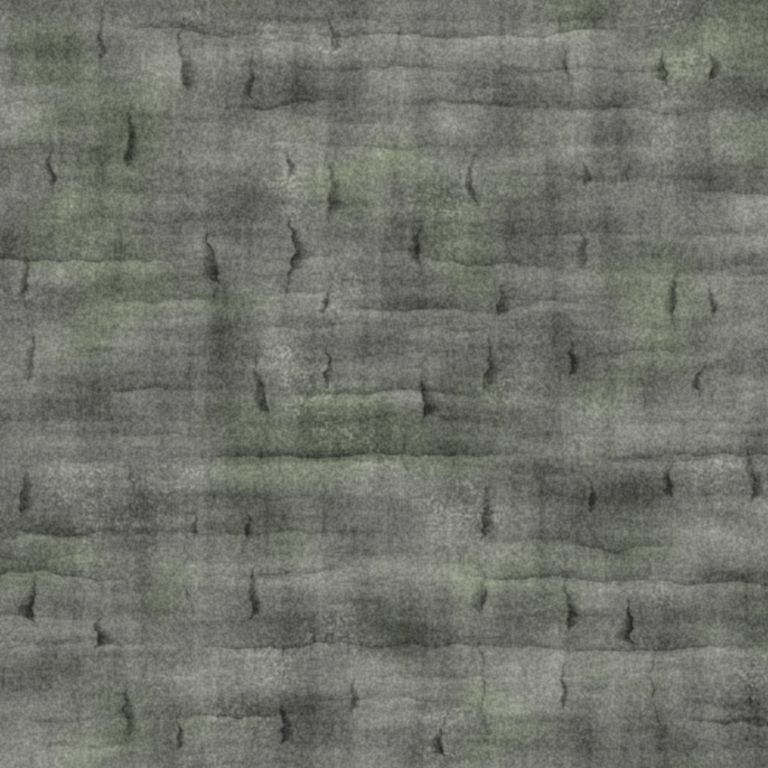
A three.js fragment shader for this texture:

```glsl
varying vec2 vUv;

const float BASE_TONE = 0.448;
const vec3 STONE_TINT = vec3(1.008, 1.008, 0.972);
const vec3 MOSS_TINT = vec3(0.975, 1.012, 0.915);

const vec2 BAND_SCALE = vec2(2.4, 12.0);
const vec2 PATCH_SCALE = vec2(8.0, 9.0);
const vec2 PILLAR_SCALE = vec2(17.0, 4.0);
const float BAND_CONTRAST = 0.12;
const float PATCH_CONTRAST = 0.11;
const float PILLAR_CONTRAST = 0.055;
const float STREAK_CONTRAST = 0.05;
const float GRAIN_CONTRAST = 0.085;
const float LICHEN_GAIN = 0.10;

const float MAIN_SEAM_ROWS = 11.0;
const float FINE_SEAM_ROWS = 27.0;
const float SEAM_DARK = 0.12;
const float SEAM_SHADE = 0.085;

const vec2 CRACK_GRID = vec2(10.0, 7.0);
const float CRACK_WIDTH = 0.0024;
const float CRACK_DARK = 0.17;
const float STAIN_WIDTH = 0.026;
const float STAIN_DARK = 0.19;

vec2 hash2(vec2 p) {
  vec3 h = fract(vec3(p.xyx) * vec3(0.1031, 0.1030, 0.0973));
  h += dot(h, h.yzx + 33.33);
  return fract((h.xx + h.yz) * h.zy);
}

float cornerSlope(vec2 cell, vec2 offset) {
  float angle = 6.28318 * hash2(cell + 57.0).x;
  return dot(vec2(cos(angle), sin(angle)), offset);
}

float gradientNoise(vec2 p) {
  vec2 i = floor(p), f = fract(p);
  vec2 u = f * f * f * (f * (f * 6.0 - 15.0) + 10.0);
  vec2 e = vec2(1.0, 0.0);
  float low = mix(cornerSlope(i, f), cornerSlope(i + e, f - e), u.x);
  float high = mix(cornerSlope(i + e.yx, f - e.yx), cornerSlope(i + 1.0, f - 1.0), u.x);
  return mix(low, high, u.y);
}

float fbm(vec2 p) {
  float sum = 0.0, gain = 1.0;
  for (int i = 0; i < 5; i++) {
    sum += gain * gradientNoise(p);
    p = mat2(1.9, 0.3, -0.3, 1.9) * p + 11.7;
    gain *= 0.55;
  }
  return sum;
}

// Wavy horizontal seams: x is the thin line, y is shade above minus paleness below
vec2 seams(vec2 p, float rows, float seed) {
  vec2 result = vec2(0.0);
  for (int k = -1; k <= 1; k++) {
    float row = floor(p.y * rows) + float(k);
    float lane = row * 7.37 + seed;
    float wave = 0.28 * gradientNoise(vec2(p.x * 3.0, lane)) / rows;
    wave += 0.012 * gradientNoise(vec2(p.x * 12.0, lane + 3.4));
    wave += 0.005 * gradientNoise(vec2(p.x * 43.0, lane + 5.6));
    float center = (row + 0.2 + 0.6 * hash2(vec2(row, seed)).x) / rows;
    float d = p.y - center - wave;
    float strength = smoothstep(-0.2, 0.4, gradientNoise(vec2(p.x * 4.5, lane + 1.3)));
    float above = smoothstep(-0.003, 0.003, d);
    float fade = exp(-abs(d) * rows * 4.0);
    result.x += strength * exp(-abs(d) / 0.0026);
    result.y += strength * fade * mix(-0.6, 1.0, above);
  }
  return result;
}

// Long vertical cracks (x), some with a stain fading to one side (y)
vec2 cracks(vec2 p) {
  vec2 result = vec2(0.0);
  vec2 home = floor(p * CRACK_GRID);
  for (int j = -1; j <= 1; j++) {
    for (int i = -1; i <= 1; i++) {
      vec2 cell = home + vec2(float(i), float(j));
      vec2 place = hash2(cell + 3.0), kind = hash2(cell + 71.0), look = hash2(cell + 139.0);
      vec2 d = p - (cell + 0.2 + 0.6 * place) / CRACK_GRID;
      float lane = 40.0 * place.x + 0.37;
      float bend = 0.020 * gradientNoise(vec2(p.y * 11.0, lane));
      bend += 0.008 * gradientNoise(vec2(p.y * 45.0, lane + 9.2));
      bend += 0.004 * gradientNoise(vec2(p.y * 110.0, lane + 4.6));
      float side = (d.x - bend) * (look.x < 0.5 ? -1.0 : 1.0);
      float along = abs(d.y) / mix(0.035, 0.11, kind.x);
      float taper = 1.0 - smoothstep(0.2, 1.0, along);
      float broken = smoothstep(-0.35, 0.2, gradientNoise(vec2(p.y * 30.0, lane + 2.8)));
      result.x += taper * broken * mix(0.2, 1.0, look.y) * exp(-abs(side) / CRACK_WIDTH);
      // Stains are wide low down and thin towards the top
      float rise = d.y / mix(0.018, 0.045, kind.x);
      float body = smoothstep(-1.0, -0.6, rise) * (1.0 - smoothstep(-0.4, 1.0, rise));
      float width = STAIN_WIDTH * mix(0.35, 1.0, look.y) * (body + 0.05);
      float edge = smoothstep(-0.004, 0.002, side) * (1.0 - smoothstep(0.15 * width, width, side));
      result.y += step(0.4, kind.y) * mix(0.5, 1.0, kind.y) * sqrt(body) * edge;
    }
  }
  return min(result, 1.0);
}

void main() {
  vec2 p = vUv;
  float patches = fbm(p * PATCH_SCALE + 4.3);

  // Broad weathering, upright pillars, fine streaks and grain
  float tone = BASE_TONE + BAND_CONTRAST * fbm(p * BAND_SCALE + 17.1);
  tone += PATCH_CONTRAST * patches + PILLAR_CONTRAST * fbm(p * PILLAR_SCALE + 63.2);
  tone += STREAK_CONTRAST * (gradientNoise(p * vec2(56.0, 6.0)) + gradientNoise(p * vec2(9.0, 70.0)));
  float grain = gradientNoise(p * 131.0) + gradientNoise(p * 247.0 + 8.5);
  tone += GRAIN_CONTRAST * grain;

  // Pale lichen specks gathered in patches
  float colony = smoothstep(0.0, 0.6, fbm(p * vec2(6.5, 7.5) + 31.7));
  float speck = gradientNoise(p * 187.0 + 5.1) + 0.7 * gradientNoise(p * 74.0);
  tone += LICHEN_GAIN * colony * smoothstep(-0.15, 0.6, speck + 0.3 * patches);

  // Seams, cracks and stains
  vec2 seam = seams(p, MAIN_SEAM_ROWS, 2.6) + 0.5 * seams(p, FINE_SEAM_ROWS, 19.4);
  vec2 crack = cracks(p);
  float wear = 0.85 + 0.5 * patches;
  tone -= wear * (SEAM_DARK * seam.x + CRACK_DARK * crack.x);
  tone -= SEAM_SHADE * seam.y + STAIN_DARK * crack.y;

  // Mossy tint
  float moss = smoothstep(-0.1, 0.5, fbm(p * vec2(4.5, 6.0) + 52.9));
  vec3 color = clamp(tone, 0.17, 0.68) * STONE_TINT * mix(vec3(1.0), MOSS_TINT, moss);
  gl_FragColor = vec4(color, 1.0);
}
```
